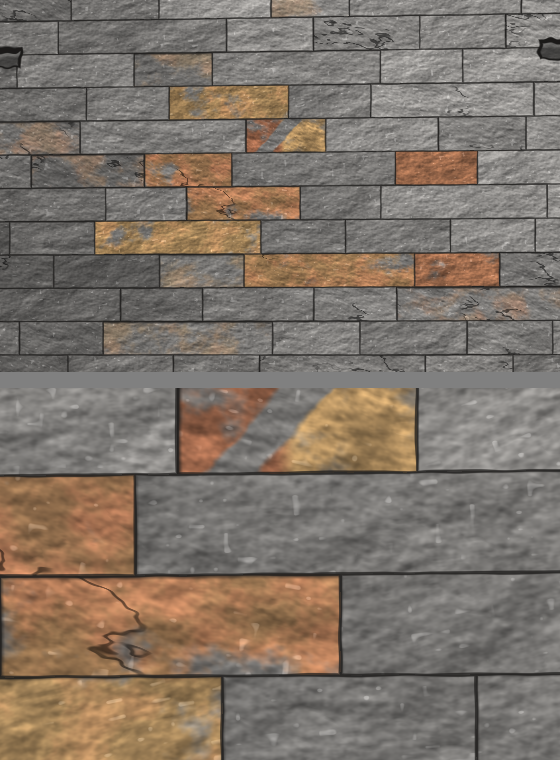
Top: the whole. Bottom: its middle third, enlarged.
This texture is drawn by a WebGL 1 fragment shader. Its source:

```glsl
precision highp float;
// Ledgestone wall: staggered split-slate courses with a few rusty stones.
uniform vec2 u_resolution;

// Lengths are fractions of the canvas height.
#define COURSES 11.03       // courses over the height
#define FIRST_JOINT 0.047   // depth of the topmost joint
#define UNIT 0.075          // module of the stone lengths
#define STAGGER 0.345       // shift of the pattern per course
#define JOINT 0.0012        // half width of a joint
#define RELIEF 0.85         // strength of the cleft surface
#define JOINT_COLOR vec3(0.13, 0.125, 0.12)
#define SLATE vec3(1.0, 0.985, 0.965)
#define OCHRE vec3(0.68, 0.54, 0.35)
#define BRICK vec3(0.60, 0.38, 0.27)

float hash(vec2 p) {
  vec3 q = fract(p.xyx * 0.1031);
  q += dot(q, q.yzx + 33.33);
  return fract((q.x + q.y) * q.z);
}

float noise(vec2 p) {
  vec2 i = floor(p), f = fract(p);
  f = f * f * (3.0 - 2.0 * f);
  return mix(mix(hash(i), hash(i + vec2(1, 0)), f.x),
             mix(hash(i + vec2(0, 1)), hash(i + vec2(1, 1)), f.x), f.y);
}

float fbm(vec2 p) {
  float sum = 0.0, amp = 0.42;
  for (int i = 0; i < 5; i++) {
    sum += amp * noise(p);
    p = mat2(1.7, 1.05, -1.05, 1.7) * p + 7.3;
    amp *= 0.6;
  }
  return sum;
}

// Split surface: rough layers broken by slanting ridges.
float cleft(vec2 p) {
  float ridge = abs(fbm(p * vec2(9.0, 20.0) + 31.0) - 0.48);
  return fbm(p * vec2(15.0, 27.0)) + 0.9 * ridge;
}

// Position of joint n; stone lengths cycle through 3, 4, 3 and 6 units.
float jointAt(float n, float course) {
  float panel = floor(n / 4.0), k = n - 4.0 * panel;
  float jitter = hash(vec2(n + 50.0, course + 20.0)) - 0.5;
  return 16.0 * panel + 3.0 * k + step(1.5, k) + 0.3 * jitter;
}

float box(vec2 p, vec2 halfSize) {
  vec2 d = abs(p) - halfSize;
  return max(d.x, d.y);
}

void main() {
  vec2 p = gl_FragCoord.xy / u_resolution.y;
  float aspect = u_resolution.x / u_resolution.y;
  float px = 1.0 / u_resolution.y;

  // Course, counted from the top, with a slight tilt of the upper joints
  float wobble = 0.0012 * (noise(p * 45.0) - 0.5);
  float depth = 1.0 - p.y + 0.016 * (p.x - 0.75) * p.y + wobble;
  float rowPos = (depth - FIRST_JOINT) * COURSES + 1.0;
  float course = floor(rowPos), v = rowPos - course;

  // Stone within the course
  float shift = 16.0 * fract(course * STAGGER + 0.165);
  float s = (p.x + wobble) / UNIT - shift;
  float first = 4.0 * floor(s / 16.0) - 1.0;
  float stone = first, left = jointAt(first, course);
  for (int i = 1; i < 6; i++) {
    float n = first + float(i), x = jointAt(n, course);
    if (x <= s) { stone = n; left = x; }
  }
  float right = jointAt(stone + 1.0, course);
  vec2 id = vec2(stone + 40.0, course + 11.0);
  float h1 = hash(id), h2 = hash(id + 71.0), h3 = hash(id + 133.0);
  float u = (s - left) / (right - left);

  // Grain, tilted and offset for each stone
  float tilt = 0.5 * (h2 - 0.5);
  vec2 q = mat2(cos(tilt), sin(tilt), -sin(tilt), cos(tilt)) * p + id * 3.17;
  float slope = cleft(q) - cleft(q + vec2(-0.0025, 0.0045));
  float patches = fbm(q * vec2(13.0, 17.0) + 9.0);
  float grain = noise(p * 190.0) - 0.5;

  // Slate, paler toward the upper right
  float tone = 0.37 + 0.09 * p.y + 0.11 * smoothstep(0.0, 1.1, p.x);
  tone += 0.11 * (h1 - 0.5) + 0.16 * (patches - 0.48);
  vec3 color = SLATE * tone;

  // Rust: a drifting column of stones in the middle courses, some at the right
  float band = step(2.5, course) * step(course, 8.5);
  float target = mix(0.72, 0.5, mod(course, 2.0)) / UNIT - shift;
  float target2 = 1.25 / UNIT - shift;
  float main1 = band * step(left, target) * step(target, right);
  float main2 = band * step(1.5, mod(course, 3.0)) * step(left, target2) * step(target2, right);
  float rusty = max(main1, main2);
  float faint = 0.45 * step(0.84, h3) * smoothstep(0.4, 0.65, patches);
  float blotch = smoothstep(0.3, 0.7, fbm(q * vec2(22.0, 26.0) + 40.0));
  float split = step(3.5, mod(course, 5.0)) * main1;
  float hue = mix(0.65 * h2 + 0.5 * (blotch - 0.5), 0.85, main2);
  hue = mix(hue, 1.0 - smoothstep(0.4, 0.5, u), split);
  float seam = abs(u - 0.58 + 0.35 * v + 0.15 * (patches - 0.5));
  float cover = max(rusty * smoothstep(0.22, 0.44, patches + 0.1 * main2), faint);
  cover *= 1.0 - split * (1.0 - smoothstep(0.09, 0.13, seam));
  vec3 rust = mix(OCHRE, BRICK, clamp(hue, 0.0, 1.0)) * (0.84 + 0.32 * blotch);
  color = mix(color, rust, 0.92 * cover);

  // Relief, pale chips and sparse cracks
  color *= 1.0 + clamp(RELIEF * slope * 1.8, -0.38, 0.4) + 0.12 * grain;
  color += 0.13 * smoothstep(0.86, 0.97, noise(q * vec2(95.0, 130.0)));
  float crack = abs(fbm(q * vec2(5.0, 13.0) + 17.0) - 0.48);
  crack = 1.0 - smoothstep(0.004, 0.018, crack);
  color *= 1.0 - 0.5 * crack * step(0.6, h2) * smoothstep(0.45, 0.65, noise(q * 13.0));

  // Stone edges: pale lower rim, shadow from above and from the left
  float top = v / COURSES, bottom = (1.0 - v) / COURSES;
  float dl = (s - left) * UNIT, dr = (right - s) * UNIT;
  color *= 1.0 + 0.16 * h1 * (1.0 - smoothstep(0.001, 0.005, bottom));
  float shade = (1.0 - smoothstep(0.0, 0.003 + 0.006 * h3 * h3, top)) * (0.35 + 0.6 * h3);
  shade = max(shade, (1.0 - smoothstep(0.0, 0.003 + 0.003 * h2, dl)) * (0.3 + 0.6 * h2));
  color = mix(color, JOINT_COLOR, shade);
  float edge = min(min(top, bottom), min(dl, dr));
  float gap = JOINT * (0.6 + 0.8 * noise(p * 24.0));
  color = mix(color, JOINT_COLOR, 0.8 * (1.0 - smoothstep(gap - 0.5 * px, gap + px, edge)));

  // Broken pockets at both sides, each holding a loose stub
  float side = step(0.5 * aspect, p.x);
  vec2 c = vec2(min(p.x, aspect - p.x), p.y - mix(0.845, 0.868, side));
  c += 0.012 * (vec2(noise(p * 50.0), noise(p * 50.0 + 9.0)) - 0.5);
  float pocket = box(c, vec2(0.058, 0.029));
  float stub = box(c + vec2(0.0, 0.005), vec2(0.05, 0.019));
  color = mix(color, JOINT_COLOR * 0.8, 1.0 - smoothstep(-px, px, pocket));
  vec3 stubColor = SLATE * (0.27 + 0.16 * smoothstep(-0.005, 0.012, c.y) + 0.3 * slope);
  color = mix(color, stubColor, 1.0 - smoothstep(-px, px, stub));

  gl_FragColor = vec4(clamp(color, 0.0, 1.0), 1.0);
}
```
